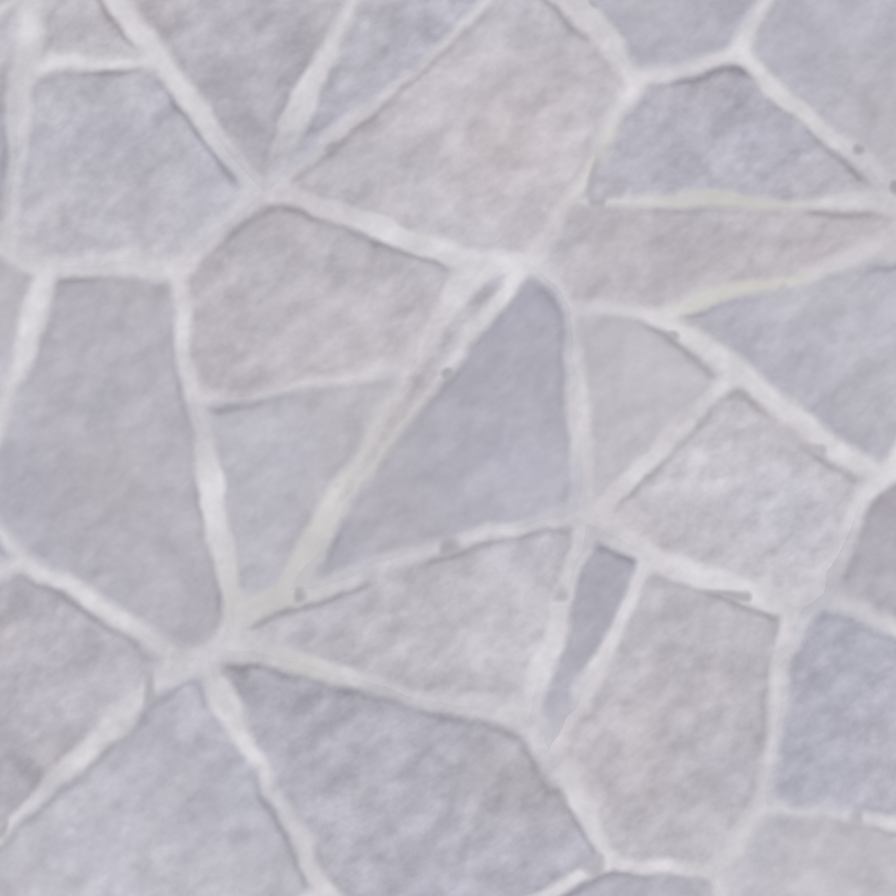
Reproduce this texture procedurally as a three.js fragment shader.

```glsl
varying vec2 vUv;

const vec2 STONE_GRID = vec2(3.0, 4.6);
const float LAY_ANGLE = 0.66;
const float JITTER = 0.96;
const float SPLIT_SHARE = 0.36;
const float BEND = 0.045;
const float WOBBLE = 0.013;
const float JOINT_HALF_WIDTH = 0.0108;
const float JOINT_SOFTNESS = 0.0062;
const float CORNER_SHARPNESS = 260.0;
const float SHADOW_DEPTH = 0.085;
const float MOTTLE = 0.085;
const float GRAIN = 0.110;
const float FINE_GRAIN = 0.055;
const vec2 SHADE_SIDE = vec2(0.35, 0.94);
const vec3 STONE_DARK = vec3(0.692, 0.679, 0.721);
const vec3 STONE_LIGHT = vec3(0.756, 0.743, 0.777);
const vec3 WARM_TINT = vec3(0.008, 0.001, -0.008);
const vec3 COOL_TINT = vec3(-0.007, 0.003, 0.007);
const vec3 MORTAR = vec3(0.836, 0.823, 0.842);
const vec3 MOSS = vec3(0.790, 0.785, 0.755);
const vec3 POCKET = vec3(0.570, 0.560, 0.590);

float hash(vec2 p) {
  return fract(sin(dot(p, vec2(127.1, 311.7))) * 43758.5453);
}

vec2 hash2(vec2 p) {
  return vec2(hash(p), hash(p + 37.3));
}

float noise(vec2 p) {
  vec2 i = floor(p);
  vec2 f = fract(p);
  f = f * f * (3.0 - 2.0 * f);
  float low = mix(hash(i), hash(i + vec2(1.0, 0.0)), f.x);
  float high = mix(hash(i + vec2(0.0, 1.0)), hash(i + 1.0), f.x);
  return mix(low, high, f.y);
}

float fbm(vec2 p) {
  float sum = 0.0;
  float weight = 0.5;
  for (int i = 0; i < 4; i++) {
    sum += weight * noise(p);
    p = mat2(1.6, 1.2, -1.2, 1.6) * p + 5.7;
    weight *= 0.5;
  }
  return sum / 0.9375;
}

vec2 stoneCentre(vec2 cell) {
  return (cell + 0.5 + JITTER * (hash2(cell) - 0.5)) / STONE_GRID;
}

// Finds the stone at p: its id, then edge distance and edge facing
void findStone(vec2 p, vec2 shadeDir, out vec2 stone, out vec2 edge) {
  vec2 base = floor(p * STONE_GRID);
  float nearest = 10.0;
  for (int y = -2; y <= 2; y++) {
    for (int x = -2; x <= 2; x++) {
      vec2 cell = base + vec2(x, y);
      float d = distance(p, stoneCentre(cell));
      if (d < nearest) {
        nearest = d;
        stone = cell;
      }
    }
  }
  vec2 centre = stoneCentre(stone);
  float total = 1e-20;
  float facing = 0.0;
  for (int y = -2; y <= 2; y++) {
    for (int x = -2; x <= 2; x++) {
      if (x == 0 && y == 0) continue;
      vec2 other = stoneCentre(stone + vec2(x, y));
      vec2 normal = normalize(other - centre);
      float w = exp(-CORNER_SHARPNESS * dot(0.5 * (centre + other) - p, normal));
      total += w;
      facing += w * dot(normal, shadeDir);
    }
  }
  // Some stones are cut in two by a straight seam along the lay
  if (hash(stone + 71.0) < SPLIT_SHARE) {
    float angle = 1.57 + 1.4 * (hash(stone + 83.0) - 0.5);
    vec2 normal = vec2(cos(angle), sin(angle));
    float offset = dot(p - centre, normal) - 0.03;
    float side = offset < 0.0 ? -1.0 : 1.0;
    float w = exp(-CORNER_SHARPNESS * (abs(offset) + 0.003));
    total += w;
    facing -= w * side * dot(normal, shadeDir);
    stone += 0.31 * side;
  }
  edge = vec2(-log(total) / CORNER_SHARPNESS, facing / total);
}

void main() {
  // Bend the joints, then turn the laying direction
  vec2 bend = vec2(fbm(vUv * 5.0), fbm(vUv * 5.0 + 19.0)) - 0.5;
  vec2 wobble = vec2(fbm(vUv * 28.0), fbm(vUv * 28.0 + 8.0)) - 0.5;
  float c = cos(LAY_ANGLE);
  float s = sin(LAY_ANGLE);
  mat2 turn = mat2(c, -s, s, c);
  vec2 p = turn * (vUv + bend * BEND + wobble * WOBBLE) + 3.0;
  vec2 stone;
  vec2 edge;
  findStone(p, turn * SHADE_SIDE, stone, edge);

  // Stone faces: shade per stone, cloudy mottling, streaky and fine grain
  vec3 color = mix(STONE_DARK, STONE_LIGHT, hash(stone + 11.0));
  color += mix(WARM_TINT, COOL_TINT, hash(stone + 23.0));
  float roughness = mix(0.6, 1.4, hash(stone + 41.0));
  color += MOTTLE * roughness * (fbm(vUv * 9.0 + stone) - 0.5);
  color += GRAIN * roughness * (fbm(turn * vUv * vec2(36.0, 54.0)) - 0.5);
  float fine = FINE_GRAIN * (fbm(turn * vUv * vec2(85.0, 110.0) + 44.0) - 0.5);
  color += fine * roughness + WARM_TINT * 2.5 * (fbm(vUv * 7.0 + 60.0) - 0.5);

  // Broken shadow under the upper rims
  float width = JOINT_HALF_WIDTH * mix(0.45, 1.45, noise(vUv * 9.0 + 4.0));
  float rim = exp(-pow((edge.x - width - 0.004) / 0.006, 2.0));
  float broken = smoothstep(0.25, 0.75, noise(vUv * 16.0 + 31.0));
  color -= SHADOW_DEPTH * rim * smoothstep(-0.4, 0.9, edge.y) * mix(0.1, 1.0, broken);

  // Pale mortar with faint moss, worn patches and blurred stretches
  float blur = JOINT_SOFTNESS * mix(0.75, 1.7, noise(vUv * 7.0 + 25.0));
  float joint = 1.0 - smoothstep(width - blur, width + blur, edge.x);
  vec3 mortar = MORTAR + 0.13 * (fbm(vUv * 30.0 + 70.0) - 0.5) + fine;
  mortar = mix(mortar, MOSS, 0.7 * smoothstep(0.72, 0.92, noise(vUv * 6.0 + 13.0)));
  float wear = smoothstep(0.05, 0.75, noise(vUv * 11.0 + 90.0));
  color = mix(color, mortar, joint * mix(0.45, 1.0, wear));

  // Rare dark pockets inside the joints
  float pocket = joint * smoothstep(0.86, 0.97, noise(vUv * 24.0 + 52.0));
  color = mix(color, POCKET, 0.6 * pocket);

  gl_FragColor = vec4(color, 1.0);
}
```
